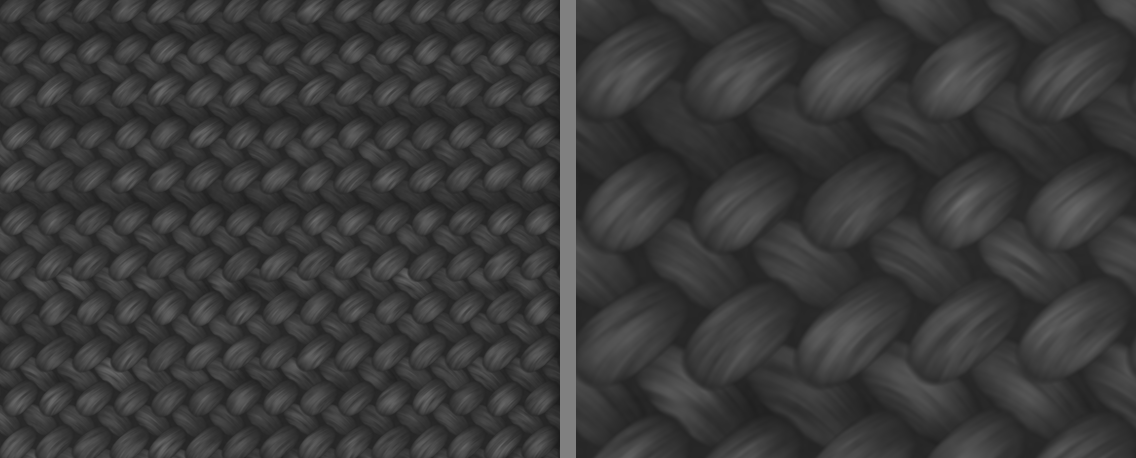
Left: the whole. Right: its middle third, enlarged.
A Shadertoy shader for this texture:

```glsl
// Dark grey braided fabric: rows of slanted fibre tufts in a herringbone weave.

const float COLUMNS = 15.0;
const float ROWS = 10.47;
const float ROW_ASPECT = 1.17;   // row pitch divided by column pitch
const float PI = 3.14159;
const float GAP_SHADE = 0.155;
const float STRAND_SHADE = 0.168;

float hash(vec2 p) {
    p = fract(p * vec2(0.1031, 0.1137));
    p += dot(p, p.yx + 33.33);
    return fract((p.x + p.y) * p.x * 7.31 + p.y * 13.7);
}

float noise(vec2 p) {
    vec2 cell = floor(p), f = fract(p);
    f = f * f * (3.0 - 2.0 * f);
    float low = mix(hash(cell), hash(cell + vec2(1, 0)), f.x);
    float high = mix(hash(cell + vec2(0, 1)), hash(cell + vec2(1, 1)), f.x);
    return mix(low, high, f.y);
}

// One rounded bundle of fibres: x is its shade, y its coverage.
vec2 tuft(vec2 p, float angle, vec2 halfSize, float gain, float seed) {
    vec2 dir = vec2(cos(angle), sin(angle));
    vec2 a = vec2(dot(p, dir), dot(p, vec2(-dir.y, dir.x)));
    vec2 e = pow(abs(a / halfSize), vec2(2.4));
    float d = e.x + e.y;
    float dome = sqrt(clamp(1.0 - d, 0.0, 1.0));

    // Fibres fan out and bend along the bundle.
    float across = a.y * (1.0 + 0.5 * a.x) + 0.3 * a.x * a.x;
    vec2 strand = vec2(a.x * 2.2, across * 13.0) + seed * vec2(37.0, 61.0) + 80.0;
    float fibre = 0.65 * noise(strand) + 0.35 * noise(strand * vec2(1.5, 2.3));

    float along = a.x / halfSize.x + 0.25;
    float sheen = exp(-1.6 * along * along);
    float shade = STRAND_SHADE + gain * dome * sheen * (0.2 + 1.1 * fibre);
    shade -= 0.025 * smoothstep(0.5, 1.0, d);
    return vec2(shade, 1.0 - smoothstep(0.75, 1.08, d));
}

// Falling strands, lying underneath; alternate rows are longer and darker.
vec2 fallingTuft(vec2 p, vec2 id, vec2 weave) {
    float evenRow = 1.0 - mod(id.y, 2.0);
    float worn = evenRow * step(5.5, id.y);
    float seed = hash(id + 140.0);
    vec2 halfSize = mix(vec2(0.57, 0.31), vec2(0.68, 0.32), evenRow);
    float gain = mix(0.135, 0.10, evenRow) + 0.055 * worn;
    gain *= 0.85 + 0.3 * seed;
    vec2 t = tuft(p, -0.64, halfSize, gain, seed);
    float breaks = 0.78 + 0.42 * noise(weave * vec2(2.2, 3.5) + 50.0);
    t.x *= mix(1.0, breaks, worn);
    return t;
}

// Rising strands, lying on top and catching the light.
vec2 risingTuft(vec2 p, vec2 id) {
    float oddRow = mod(id.y, 2.0);
    float seed = hash(id + 20.0);
    p.x -= 0.06 * oddRow;
    vec2 halfSize = mix(vec2(0.63, 0.33), vec2(0.58, 0.34), oddRow);
    return tuft(p, 0.70 + 0.06 * (seed - 0.5), halfSize, 0.185 + 0.035 * seed, seed);
}

// Composite the nearest tufts of one layer over the given shade.
float weaveLayer(float shade, vec2 weave, vec2 offset, bool rising) {
    vec2 nearest = floor(weave - offset + 0.5);
    for (int j = -1; j <= 1; j++) {
        for (int i = -1; i <= 1; i++) {
            vec2 id = nearest + vec2(i, j);
            vec2 p = (weave - offset - id) * vec2(1.0, -ROW_ASPECT);
            vec2 t = rising ? risingTuft(p, id) : fallingTuft(p, id, weave);
            shade = mix(shade, t.x, t.y);
        }
    }
    return shade;
}

void mainImage(out vec4 fragColor, in vec2 fragCoord) {
    vec2 uv = fragCoord / iResolution.xy;
    float depth = 1.0 - uv.y;

    // Weave space: one unit per tuft, with gently uneven row heights.
    float row = depth * ROWS - 0.167 + 0.167 * sin(PI * depth);
    vec2 weave = vec2(uv.x * COLUMNS - 0.47, row);
    weave += 0.07 * (vec2(noise(weave * 0.8 + 30.0), noise(weave * 0.8 + 70.0)) - 0.5);

    float shade = weaveLayer(GAP_SHADE, weave, vec2(0.60, 0.48), false);
    shade = weaveLayer(shade, weave, vec2(0.0), true);

    // Dark furrows every second row, fading toward the bottom.
    float furrow = pow(0.5 + 0.5 * cos(PI * (row - 0.62)), 6.0);
    shade *= 1.0 - 0.13 * furrow * (1.0 - smoothstep(0.48, 0.62, depth));

    // A darker worn patch in the lower furrows, and broad uneven tone.
    float patchX = (uv.x - 0.45) / 0.07;
    shade *= 1.0 - 0.14 * furrow * exp(-patchX * patchX) * smoothstep(0.5, 0.6, depth);
    shade *= 0.97 + 0.08 * noise(uv * vec2(5.0, 4.0) + 10.0);
    shade += 0.012 * (noise(uv * vec2(260.0, 210.0)) - 0.5);
    shade *= 1.0 - 0.22 * smoothstep(0.975, 1.0, uv.x);

    fragColor = vec4(vec3(shade), 1.0);
}
```
